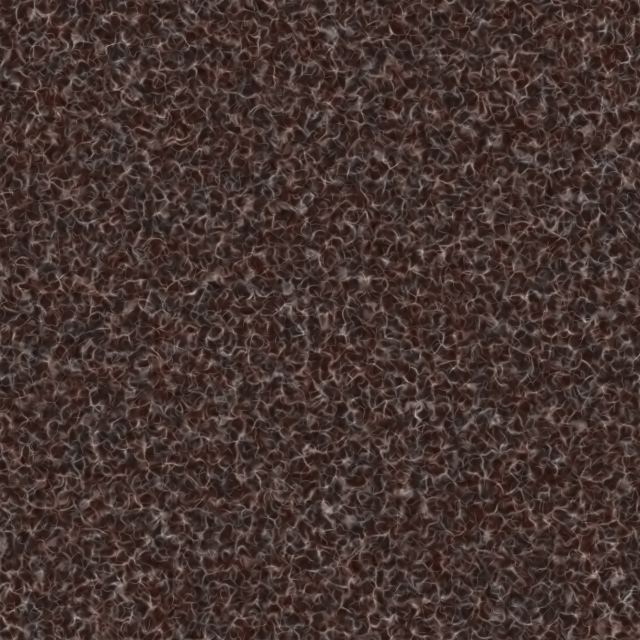
This texture is drawn by a Shadertoy shader. Its source:

```glsl
// Dense mat of short, curly grey-brown fibres over dark reddish-brown pits.
#define COARSE_CELLS 35.0   // large fibre loops across the canvas
#define FINE_CELLS   55.0   // small fibre loops across the canvas
#define CURL_CELLS   46.0   // free curls across the canvas
#define FIBRE_WIDTH  0.105  // half width, in cells
#define WARP         0.30   // bending of the loops, in cells
#define PIT_LIGHT    0.128  // brightness between fibres
#define FIBRE_LIGHT  0.26   // brightness added by a fibre
#define GRAIN        0.065  // fine mottling
#define WARMTH vec3(0.050, -0.017, -0.033)

// Integer hash giving two values in 0..1
vec2 hash2(vec2 cell, float seed) {
    uvec2 q = uvec2(ivec2(cell) + 4096) * uvec2(1597u, 3797u);
    uint h = (q.x ^ q.y ^ (uint(seed) * 7919u)) * 747796405u + 289133u;
    h = ((h >> ((h >> 28u) + 4u)) ^ h) * 277803737u;
    h = (h >> 22u) ^ h;
    return vec2(h & 65535u, h >> 16u) / 65535.0;
}

float gradientDot(vec2 cell, vec2 offset, float seed) {
    float angle = 6.28318 * hash2(cell, seed).x;
    return dot(vec2(cos(angle), sin(angle)), offset);
}

// Gradient noise, roughly -0.7..0.7
float noise(vec2 p, float seed) {
    vec2 i = floor(p), f = p - i;
    vec2 u = f * f * f * (f * (f * 6.0 - 15.0) + 10.0);
    vec2 e = vec2(1.0, 0.0);
    float low = mix(gradientDot(i, f, seed),
                    gradientDot(i + e.xy, f - e.xy, seed), u.x);
    float high = mix(gradientDot(i + e.yx, f - e.yx, seed),
                     gradientDot(i + e.xx, f - e.xx, seed), u.x);
    return mix(low, high, u.y);
}

// Distance to the nearest border between scattered cells
float borderDistance(vec2 p, float seed) {
    vec2 i = floor(p), f = p - i, nearCell = vec2(0.0), nearPoint = vec2(0.0);
    float best = 9.0;
    for (int y = -1; y <= 1; y++)
    for (int x = -1; x <= 1; x++) {
        vec2 g = vec2(x, y);
        vec2 r = g + hash2(i + g, seed) - f;
        float d = dot(r, r);
        if (d < best) { best = d; nearCell = g; nearPoint = r; }
    }
    float border = 9.0;
    for (int y = -2; y <= 2; y++)
    for (int x = -2; x <= 2; x++) {
        vec2 g = nearCell + vec2(x, y);
        vec2 r = g + hash2(i + g, seed) - f;
        vec2 across = r - nearPoint;
        if (dot(across, across) > 0.0001)
            border = min(border, dot(0.5 * (nearPoint + r), normalize(across)));
    }
    return border;
}

// Soft line profile
float strand(float d, float width) {
    return exp(-d * d / (width * width));
}

// Uneven strength that breaks the lines into short pieces
float fade(vec2 p, float seed) {
    return smoothstep(-0.45, 0.45, noise(p, seed));
}

// Bent network of broken fibres
float fibreNet(vec2 p, float seed) {
    vec2 bend = vec2(noise(p * 1.4, seed + 1.0), noise(p * 1.4, seed + 2.0));
    float d = borderDistance(p + 2.0 * WARP * bend, seed);
    return strand(d, FIBRE_WIDTH) * fade(p * 1.3, seed + 3.0);
}

// Curls along the zero lines of noise
float curls(vec2 p, float seed) {
    return strand(noise(p, seed), FIBRE_WIDTH) * fade(p * 1.2, seed + 1.0);
}

void mainImage(out vec4 fragColor, in vec2 fragCoord) {
    vec2 uv = fragCoord / iResolution.y;

    // Overlapping fibre layers
    float fibres = fibreNet(uv * COARSE_CELLS, 11.0)
                 + 0.60 * fibreNet(uv * FINE_CELLS, 23.0)
                 + 0.65 * curls(uv * CURL_CELLS, 37.0);

    // Mottled pits and broad uneven density
    float grain = noise(uv * 95.0, 41.0) + 0.5 * noise(uv * 40.0, 43.0);
    float density = 1.0 + 0.22 * noise(uv * 7.0, 47.0);
    float light = PIT_LIGHT + FIBRE_LIGHT * fibres * density + GRAIN * grain;
    light = max(light, 0.07);

    // Patches drift between reddish brown and cool grey
    float tint = 1.0 + 0.7 * noise(uv * 30.0, 53.0) + 0.3 * noise(uv * 8.0, 59.0);
    fragColor = vec4(clamp(light + WARMTH * tint, 0.0, 1.0), 1.0);
}
```
